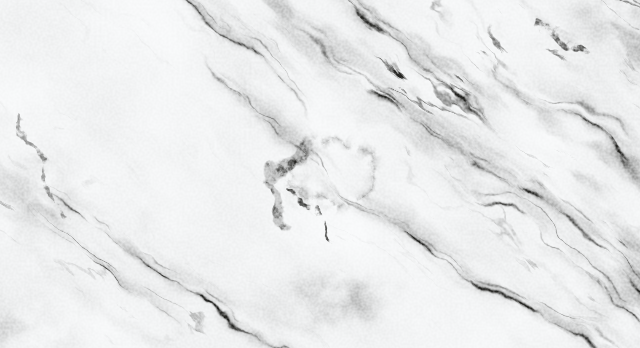
This texture is drawn by a Shadertoy shader. Its source:

```glsl
const vec3 POLISHED_WHITE = vec3(0.978, 0.983, 0.986);
const vec3 MINERAL_DARK = vec3(0.10, 0.10, 0.09);
const float GRAIN_ANGLE = 0.663;

// Each vein: offset across the grain, half width, start and end along the grain
const int VEIN_COUNT = 8;
const vec4 VEINS[VEIN_COUNT] = vec4[](
    vec4(1.26, 0.0085, 0.15, 1.50), vec4(1.19, 0.0045, 0.75, 1.50),
    vec4(1.02, 0.0060, 0.02, 1.40), vec4(0.47, 0.0042, -0.12, 0.70),
    vec4(1.52, 0.0070, 0.72, 1.15), vec4(1.38, 0.0060, 0.00, 0.70),
    vec4(1.10, 0.0042, -0.35, 0.20), vec4(0.37, 0.0035, -0.10, 0.30));

vec2 gradientAt(vec2 cell) {
    float angle = 6.2832 * fract(sin(dot(cell, vec2(127.1, 311.7))) * 43758.545);
    return vec2(cos(angle), sin(angle));
}

float gradientNoise(vec2 p) {
    vec2 i = floor(p), f = p - i;
    vec2 s = f * f * f * (f * (f * 6.0 - 15.0) + 10.0);
    vec2 e = vec2(1.0, 0.0);
    float low = mix(dot(gradientAt(i), f), dot(gradientAt(i + e), f - e), s.x);
    float high = mix(dot(gradientAt(i + e.yx), f - e.yx), dot(gradientAt(i + 1.0), f - 1.0), s.x);
    return 1.4 * mix(low, high, s.y);
}

float fbm(vec2 p) {
    float sum = 0.0, amplitude = 0.5;
    for (int i = 0; i < 5; i++) {
        sum += amplitude * gradientNoise(p);
        p = mat2(1.6, -1.2, 1.2, 1.6) * p + 3.7;
        amplitude *= 0.5;
    }
    return sum;
}

float bell(float x) { return exp(-x * x); }

// Broken dark line with a faint twin and a one-sided grey haze
float vein(vec2 q, vec4 shape, float seed) {
    float bend = 0.05 * gradientNoise(vec2(q.x * 2.5, seed)) + 0.010 * gradientNoise(vec2(q.x * 9.0, seed + 5.3));
    float d = q.y - shape.x - bend;
    float swell = smoothstep(-0.4, 0.5, gradientNoise(vec2(q.x * 6.0, seed + 3.4)));
    float width = max(shape.y * (0.35 + 0.65 * swell), 0.7 / iResolution.y);
    float breaks = smoothstep(-0.20, 0.25, fbm(q * vec2(7.0, 30.0) + seed));
    float line = (0.25 + 0.55 * swell) * breaks * bell(d / width);
    float twin = 0.28 * breaks * bell((d - 0.024 - 0.5 * bend) / (0.8 * width));
    float softness = shape.y * (d > 0.0 ? 5.5 : 2.0);
    float haze = 0.26 * exp(-abs(d) / softness) * smoothstep(-0.3, 0.35, fbm(q * vec2(4.0, 22.0) - seed));
    float fade = smoothstep(shape.z - 0.12, shape.z + 0.12, q.x)
               * (1.0 - smoothstep(shape.w - 0.12, shape.w + 0.12, q.x));
    return fade * (line + twin + haze);
}

float stroke(vec2 p, vec2 a, vec2 b, float width) {
    vec2 pa = p - a, ba = b - a;
    float d = length(pa - ba * clamp(dot(pa, ba) / dot(ba, ba), 0.0, 1.0));
    return 1.0 - smoothstep(0.6 * width, width + 1.0 / iResolution.y, d);
}

float cloud(vec2 p, vec2 center, vec2 size) {
    return bell(length((p - center) / size));
}

// Thin outline of a rounded inclusion
float pocket(vec2 p, vec2 center, vec2 size, float width) {
    float d = (length((p - center) / size) - 1.0) * min(size.x, size.y);
    return exp(-abs(d) / width);
}

// Stretched wisps and short dark flecks lying along the grain
float wisps(vec2 q, float density) {
    float patches = smoothstep(0.0, 0.35, fbm(q * vec2(2.5, 5.0) + 19.0));
    float ridge = 1.0 - smoothstep(0.0, 0.05, abs(fbm(q * vec2(2.4, 8.0) + 4.0)));
    float smoke = smoothstep(0.02, 0.5, fbm(q * vec2(2.6, 9.0) + 31.0));
    float flecks = smoothstep(0.32, 0.50, fbm(q * vec2(6.0, 30.0) + 53.0));
    return density * (0.42 * ridge * patches + 0.26 * smoke + 0.65 * flecks * (0.25 + patches));
}

void mainImage(out vec4 fragColor, in vec2 fragCoord) {
    vec2 p = fragCoord / iResolution.y;
    float c = cos(GRAIN_ANGLE), s = sin(GRAIN_ANGLE);
    vec2 q = vec2(c * p.x - s * p.y, s * p.x + c * p.y);
    q.y += 0.10 * fbm(q * vec2(1.8, 2.6)) + 0.012 * fbm(q * 14.0);
    vec2 w = p + 0.07 * vec2(fbm(p * 8.0), fbm(p * 8.0 + 17.0));
    float mottle = fbm(p * 28.0 + 9.0);
    float broken = smoothstep(-0.25, 0.2, mottle);

    // Veins and wisps, densest toward the upper right
    float ink = 0.0;
    for (int i = 0; i < VEIN_COUNT; i++) ink += vein(q, VEINS[i], 7.37 * float(i) + 1.6);
    float density = 0.06 + 0.85 * smoothstep(1.02, 1.35, q.y) + 0.35 * bell((q.y - 0.42) / 0.12);
    ink += wisps(q, density);

    // Central inclusion with its grainy edge and cracks
    ink += 0.24 * broken * pocket(w, vec2(0.96, 0.50), vec2(0.115, 0.095), 0.008);
    float crust = stroke(w, vec2(0.87, 0.57), vec2(0.79, 0.50), 0.024)
                + stroke(w, vec2(0.78, 0.47), vec2(0.82, 0.36), 0.018);
    ink += crust * (0.20 + 0.35 * broken * smoothstep(-0.1, 0.3, fbm(p * 40.0)));
    ink += 0.60 * broken * stroke(w, vec2(0.84, 0.45), vec2(0.97, 0.32), 0.005);

    // Left wedge and dark inclusion at the upper right
    ink += 0.35 * broken * stroke(w, vec2(0.04, 0.66), vec2(0.20, 0.36), 0.005);
    ink += 0.55 * broken * stroke(w, vec2(1.56, 0.92), vec2(1.66, 0.86), 0.013);

    // Soft grey clouds
    float drift = smoothstep(-0.3, 0.35, fbm(p * 6.0 + 41.0));
    float grey = 0.12 * cloud(w, vec2(0.12, 0.42), vec2(0.09, 0.13))
               + 0.22 * cloud(w, vec2(1.80, 0.98), vec2(0.13, 0.09))
               + 0.14 * cloud(w, vec2(0.06, 0.04), vec2(0.15, 0.08))
               + 0.22 * cloud(w, vec2(0.98, 0.13), vec2(0.15, 0.06));
    ink += grey * drift + 0.025 + 0.05 * fbm(p * 2.5 + 23.0);

    // Fine crystalline grain
    float crystal = gradientNoise(p * 130.0);
    ink = ink * (1.0 + 0.3 * crystal + 0.3 * mottle) + 0.008 * crystal;
    fragColor = vec4(mix(POLISHED_WHITE, MINERAL_DARK, clamp(ink, 0.0, 0.95)), 1.0);
}
```
